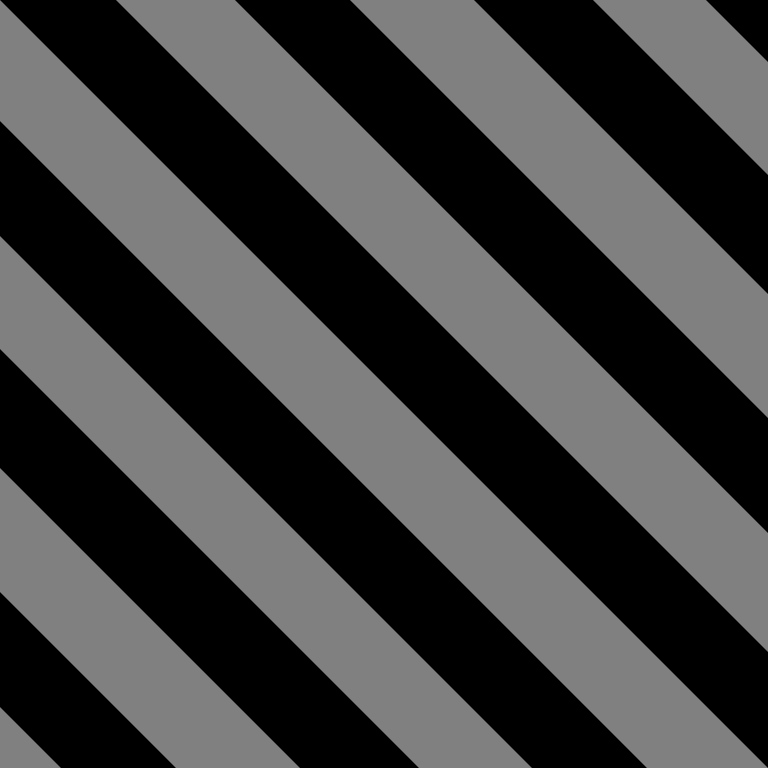
A WebGL 2 fragment shader for this pattern:

```glsl
#version 300 es
precision highp float;
// Diagonal black bands on mid grey, falling from upper left to lower right.
// Bands sit on an even spacing along the rising diagonal; each group of four
// has slight, repeating differences in band start and band width.

uniform vec2 u_resolution;
out vec4 fragColor;

const vec3 GREY = vec3(0.502);
const vec3 BLACK = vec3(0.0);

// All lengths are measured along a canvas side, which has length 1.
const float PERIOD = 0.30664;
const vec4 START_SHIFT = vec4(0.0, -0.0007, 0.0039, -0.0007);
const vec4 BAND_WIDTH = vec4(0.151, 0.1497, 0.1549, 0.1497);

// Signed distance to a band, negative inside it.
float bandDistance(float position, float start, float width) {
    return abs(position - start - 0.5 * width) - 0.5 * width;
}

// Distance to the nearest band, varied by its place in the group of four.
float stripes(float position) {
    // The quarter offset keeps cell borders in the middle of the grey gaps.
    float cell = floor(position / PERIOD + 0.25);
    int member = int(mod(cell, 4.0));
    float start = cell * PERIOD + START_SHIFT[member];
    return bandDistance(position, start, BAND_WIDTH[member]);
}

// Coverage of a shape over one pixel of the given size.
float coverage(float dist, float pixel) {
    return clamp(0.5 - dist / pixel, 0.0, 1.0);
}

void main() {
    vec2 uv = gl_FragCoord.xy / u_resolution;
    float pixel = 1.0 / min(u_resolution.x, u_resolution.y);

    // Zero on the diagonal from the upper left to the lower right corner.
    float diagonal = uv.x + uv.y - 1.0;

    // Dividing by sqrt(2) gives the distance at right angles to the edges.
    float dist = stripes(diagonal) * inversesqrt(2.0);
    fragColor = vec4(mix(GREY, BLACK, coverage(dist, pixel)), 1.0);
}
```
